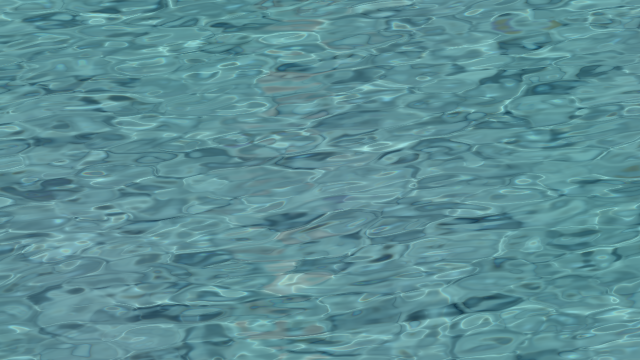
Reproduce this texture procedurally as a WebGL 2 fragment shader.

```glsl
#version 300 es
precision highp float;
// Rippled pool water seen at a low angle. A pale, veined floor is looked up
// through the slope of a stretched wave field, which folds it into loops;
// each colour channel bends a little differently, leaving faint rainbows.

uniform vec2 u_resolution;
out vec4 fragColor;

vec2 randomDirection(vec2 cell) {
    vec3 h = fract(cell.xyx * vec3(0.1031, 0.1030, 0.0973));
    h += dot(h, h.yzx + 33.33);
    float angle = 6.28318 * fract((h.x + h.y) * h.z);
    return vec2(cos(angle), sin(angle));
}

float gradientNoise(vec2 p) {
    vec2 cell = floor(p), f = p - cell;
    vec2 fade = f * f * f * (f * (f * 6.0 - 15.0) + 10.0);
    vec2 e = vec2(1.0, 0.0);
    float a = dot(randomDirection(cell), f);
    float b = dot(randomDirection(cell + e.xy), f - e.xy);
    float c = dot(randomDirection(cell + e.yx), f - e.yx);
    float d = dot(randomDirection(cell + e.xx), f - e.xx);
    return mix(mix(a, b, fade.x), mix(c, d, fade.x), fade.y);
}

float waveHeight(vec2 p) {
    return gradientNoise(p) + 0.2 * gradientNoise(p * 1.7 + 17.3);
}

vec2 waveSlope(vec2 p) {
    vec2 e = vec2(0.02, 0.0);
    float h = waveHeight(p);
    return vec2(waveHeight(p + e.xy) - h, waveHeight(p + e.yx) - h) / e.x;
}

// Brightness of the floor: tones, deep patches, light veins and dark seams
float floorLight(vec2 s) {
    float tone = 0.5 * gradientNoise(s * 0.65 + 40.0);
    tone += 0.9 * gradientNoise(s * 1.25 + 71.0);
    tone += 0.45 * gradientNoise(s * 2.3 + 27.0);
    tone -= 0.9 * smoothstep(0.14, 0.46, gradientNoise(s * 0.95 + 93.0));
    float vein = exp(-13.0 * abs(gradientNoise(s * 0.9 + 12.0)));
    float veinMask = smoothstep(-0.2, 0.3, gradientNoise(s * 0.8 + 55.0));
    float seam = exp(-20.0 * abs(gradientNoise(s * 0.75 + 118.0)));
    float seamMask = smoothstep(-0.1, 0.35, gradientNoise(s * 0.6 + 145.0));
    return tone + 1.3 * vein * veinMask - 0.75 * seam * seamMask;
}

vec3 water(vec2 p) {
    // Tilted, flattened wave space, slightly finer toward the top
    float y = p.y - 0.11 * p.x;
    vec2 q = vec2(p.x * 7.4, y * (25.0 + 5.0 * p.y)) + 8.0;
    q.y += 0.5 * gradientNoise(p * vec2(2.0, 4.0) + 3.0);
    vec2 slope = waveSlope(q);

    // Refraction with a small spread between channels
    vec3 light;
    for (int i = 0; i < 3; i++) {
        light[i] = floorLight(q + slope * (0.52 + 0.03 * float(i)));
    }
    vec3 colour = vec3(0.36, 0.565, 0.59) + light * vec3(0.15, 0.18, 0.16);

    // Grey-blue sky on the slopes that face away
    float sky = smoothstep(0.2, 1.6, slope.y);
    colour = mix(colour, vec3(0.38, 0.56, 0.61), 0.3 * sky);

    // Wandering warm reflection left of centre
    vec2 s = q + slope * 0.55;
    float warmBand = exp(-pow((s.x - 13.9 - 0.03 * (s.y - 18.0)) * 1.1, 2.0));
    float warmBreaks = smoothstep(0.0, 0.35, gradientNoise(s * 0.9 + 130.0));
    colour += vec3(0.09, 0.0, -0.02) * warmBand * warmBreaks;

    // Sparse dark spots, shifting from olive to violet
    float spot = smoothstep(0.46, 0.62, gradientNoise(s * 0.5 + 201.0));
    float hue = smoothstep(-0.2, 0.2, gradientNoise(s * 0.9 + 160.0));
    vec3 spotColour = mix(vec3(0.34, 0.40, 0.30), vec3(0.26, 0.34, 0.52), hue);
    colour = mix(colour, spotColour, 0.6 * spot);

    // Gentle drift between greyer and greener water
    float drift = gradientNoise(p * 1.6 + 5.0);
    return colour + drift * vec3(-0.05, 0.01, -0.01);
}

void main() {
    // Four samples per pixel smooth the folded edges
    vec3 sum = vec3(0.0);
    for (int i = 0; i < 4; i++) {
        vec2 offset = vec2(i % 2, i / 2) * 0.5 - 0.25;
        sum += water((gl_FragCoord.xy + offset) / u_resolution.y);
    }
    fragColor = vec4(clamp(sum * 0.25, 0.0, 1.0), 1.0);
}
```
